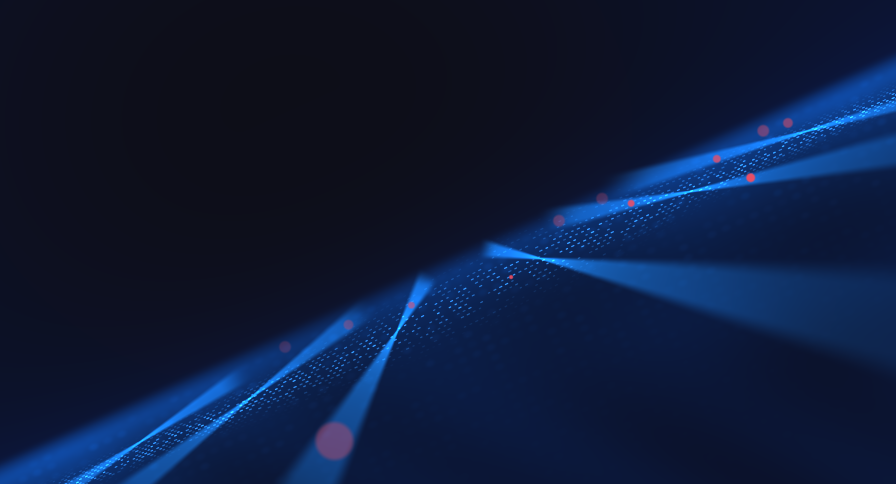
Give the GLSL for this background, as a WebGL 2 fragment shader.

```glsl
#version 300 es
precision highp float;
// A dark slope of blue light: a soft ridge crosses the canvas, with a track of tiny
// dashes along it, bow-tie beams pinched on the track and out-of-focus red lights.
// Positions are in canvas heights; every part is a distance function added as light.
uniform vec2 u_resolution;
out vec4 outColor;

#define SLOPE 0.457
#define RIDGE_START 0.034
#define TRACK_START -0.068
#define TRACK_ROWS 3.5
#define DASH_STEP 0.0135
#define BEAM_FADE 2.1
#define BEAM_COLOR vec3(0.07, 0.43, 0.74)
#define GLOW_COLOR vec3(0.03, 0.25, 0.52)
#define DASH_COLOR vec3(0.22, 0.62, 0.95)
#define LIGHT_COLOR vec3(0.95, 0.30, 0.38)

const int BEAMS = 6;
// Waist x, waist y, angle of the upper end, half spread
const vec4 beamShape[BEAMS] = vec4[](
  vec4(0.290, 0.087, 0.58, 0.060), vec4(0.519, 0.179, 0.655, 0.065),
  vec4(0.821, 0.316, 1.06, 0.135), vec4(1.116, 0.466, 2.97, 0.130),
  vec4(1.425, 0.604, 3.34, 0.070), vec4(1.667, 0.729, 3.42, 0.050));
// Length of the upper end and of the lower end
const vec2 beamReach[BEAMS] = vec2[](
  vec2(0.27, 0.25), vec2(0.32, 0.40), vec2(0.14, 0.50),
  vec2(0.13, 1.30), vec2(0.32, 0.60), vec2(0.45, 0.40));

const int LIGHTS = 12;
// Centre x, distance below the ridge, radius, strength
const vec4 lights[LIGHTS] = vec4[](
  vec4(0.691, 0.261, 0.039, 0.36), vec4(0.589, 0.020, 0.012, 0.20),
  vec4(0.720, 0.034, 0.010, 0.32), vec4(0.850, 0.053, 0.007, 0.55),
  vec4(1.056, 0.089, 0.004, 0.90), vec4(1.155, 0.018, 0.012, 0.32),
  vec4(1.304, 0.050, 0.007, 0.85), vec4(1.244, 0.013, 0.012, 0.25),
  vec4(1.481, 0.039, 0.008, 0.75), vec4(1.551, 0.110, 0.009, 0.95),
  vec4(1.577, 0.025, 0.012, 0.40), vec4(1.628, 0.032, 0.010, 0.50));

float hash(vec2 p) {
  return fract(sin(dot(p, vec2(127.1, 311.7))) * 4375.85);
}

float ridgeHeight(float x) { return RIDGE_START + SLOPE * x; }

float trackHeight(float x) {
  return TRACK_START + SLOPE * x + 0.024 * smoothstep(0.6, 1.2, x);
}

float disc(float dist, float radius, float blur) {
  return 1.0 - smoothstep(radius - blur, radius + blur, dist);
}

// Position along and across the slope
vec2 alongSlope(vec2 p) {
  vec2 dir = normalize(vec2(1.0, SLOPE));
  return vec2(dot(p, dir), dot(p, vec2(-dir.y, dir.x)));
}

// Night above the ridge, hazy blue ground below it
vec3 background(vec2 p, float depth) {
  vec3 night = mix(vec3(0.052, 0.055, 0.095), vec3(0.045, 0.072, 0.175),
                   smoothstep(0.1, 1.25, length((p - vec2(0.62, 0.74)) * vec2(0.9, 1.1))));
  night += vec3(0.0, 0.018, 0.07) * exp(min(depth, 0.0) * 9.0);
  vec3 ground = vec3(0.043, 0.082, 0.20) + vec3(0.0, 0.075, 0.17) * exp(-max(depth, 0.0) * 6.0);
  ground += vec3(0.0, 0.012, 0.03) * sin(p.x * 9.0 + 2.0 * sin(p.y * 7.0)) * sin(p.y * 11.0 + p.x * 3.0);
  return mix(night, ground, smoothstep(-0.025, 0.035, depth));
}

// Two-sided cone of light pinched at its waist
float beam(vec2 p, vec4 shape, vec2 reach, float px) {
  vec2 axis = vec2(cos(shape.z), sin(shape.z));
  vec2 q = p - shape.xy;
  q = vec2(dot(q, axis), dot(q, vec2(-axis.y, axis.x)));
  float len = abs(q.x);
  float width = 0.0015 + len * shape.w;
  float side = disc(abs(q.y), width, px * 0.7 + 0.35 * width);
  float end = q.x > 0.0 ? reach.x : reach.y;
  float fade = exp(-len * BEAM_FADE) * (1.0 - smoothstep(end * 0.72, end, len));
  return side * fade * (0.72 + 0.9 * exp(-len * 28.0));
}

// Rows of dashes that spread out in the middle of the track
float dashes(vec2 p, float px) {
  float spread = 0.014 + 0.026 * exp(-pow((p.x - 1.02) / 0.42, 2.0));
  float across = (p.y - trackHeight(p.x)) / spread;
  vec2 grid = vec2(alongSlope(p).x / DASH_STEP, across * TRACK_ROWS);
  grid.x += 0.37 * floor(grid.y);
  vec2 cell = floor(grid);
  float seed = hash(cell);
  vec2 q = (fract(grid) - 0.5) * vec2(DASH_STEP, spread / TRACK_ROWS);
  q.x = max(abs(q.x) - 0.0022 * seed, 0.0);
  float dash = disc(length(q), 0.0013, px * 0.8);
  return dash * step(0.35, seed) * (0.3 + 0.7 * hash(cell + 7.0)) * exp(-across * across * 0.8);
}

// Faint cellular blur spots on the ground
float haze(vec2 p) {
  vec2 grid = alongSlope(p) / vec2(0.032, 0.022);
  vec2 cell = floor(grid);
  float seed = hash(cell + 31.0);
  return disc(length(fract(grid) - 0.5), 0.28, 0.2) * seed * seed;
}

void main() {
  float px = 1.0 / u_resolution.y;
  vec2 p = gl_FragCoord.xy * px;
  float depth = ridgeHeight(p.x) - p.y;
  vec3 color = background(p, depth);

  // Glow under the ridge, stronger toward both ends
  float ends = smoothstep(0.15, 0.85, abs(p.x - 0.95));
  float rim = smoothstep(-0.02, 0.04, depth) * exp(-max(depth, 0.0) * 13.0);
  color += GLOW_COLOR * rim * mix(0.28, 0.85, ends);
  color += GLOW_COLOR * 0.22 * haze(p) * smoothstep(0.0, 0.05, depth) * exp(-max(depth, 0.0) * 6.0);

  for (int i = 0; i < BEAMS; i++)
    color += BEAM_COLOR * beam(p, beamShape[i], beamReach[i], px);
  color += DASH_COLOR * dashes(p, px);

  for (int i = 0; i < LIGHTS; i++) {
    vec4 l = lights[i];
    float dist = length(p - vec2(l.x, ridgeHeight(l.x) - l.y));
    color = mix(color, LIGHT_COLOR, l.w * disc(dist, l.z, px * 0.7 + 0.12 * l.z));
  }
  outColor = vec4(min(color, 1.0), 1.0);
}
```
